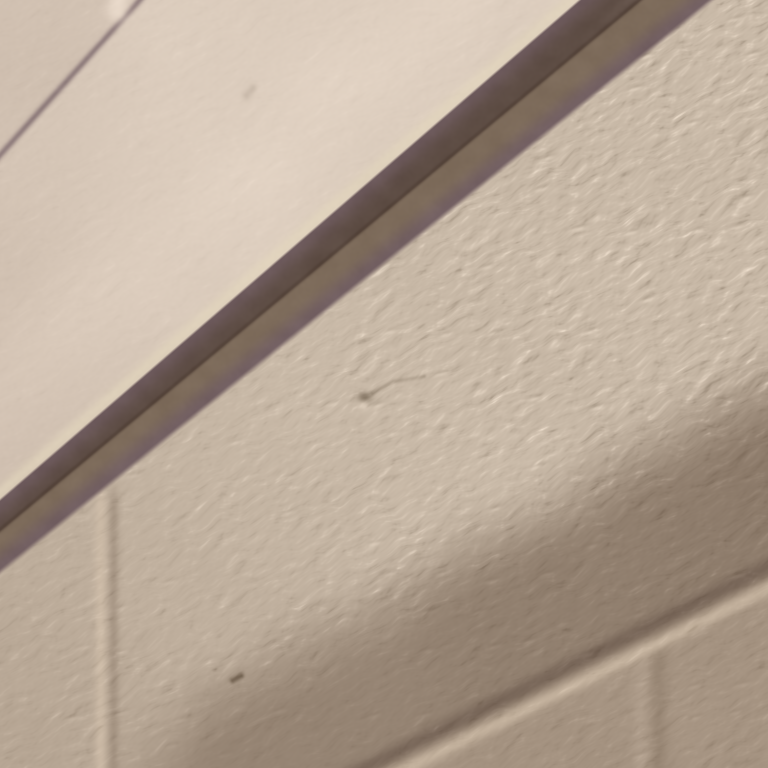
Give the GLSL for this texture, as a Shadertoy shader.

```glsl
const vec3 PANEL_LIGHT = vec3(0.86, 0.80, 0.74);
const vec3 PANEL_WARM  = vec3(0.80, 0.735, 0.675);
const vec3 WALL        = vec3(0.785, 0.725, 0.655);
const vec3 WALL_DIM    = vec3(0.715, 0.65, 0.58);
const vec3 SHADOW      = vec3(0.555, 0.485, 0.42);
const vec3 LOWER_BLOCK = vec3(0.645, 0.575, 0.505);
const vec3 GROOVE      = vec3(0.44, 0.37, 0.32);
const vec3 RIDGE       = vec3(0.77, 0.70, 0.62);
const vec3 BEAM_DARK   = vec3(0.365, 0.30, 0.265);
const vec3 BEAM_OLIVE  = vec3(0.49, 0.42, 0.355);
const vec3 BEAM_PURPLE = vec3(0.45, 0.375, 0.385);
const vec3 RIM         = vec3(0.89, 0.84, 0.74);
const vec2 GRAIN_DIR   = vec2(0.90, 0.436);
const vec2 GRAIN_SCALE = vec2(38.0, 80.0);
const float GRAIN_GAIN = 0.16;
const float EDGE_SOFT  = 0.0022;

vec2 hash2(vec2 p) {
    vec3 q = fract(p.xyx * vec3(0.1031, 0.1030, 0.0973));
    q += dot(q, q.yzx + 33.33);
    return fract((q.xx + q.yz) * q.zy);
}

float corner(vec2 cell, vec2 offset) {
    return dot(hash2(cell) * 2.0 - 1.0, offset);
}

float gradientNoise(vec2 p) {
    vec2 i = floor(p), f = fract(p);
    vec2 u = f * f * f * (f * (f * 6.0 - 15.0) + 10.0);
    vec2 e = vec2(1.0, 0.0);
    return mix(mix(corner(i, f), corner(i + e, f - e), u.x),
               mix(corner(i + e.yx, f - e.yx), corner(i + 1.0, f - 1.0), u.x), u.y);
}

// Signed distance to a line through a and b, positive above it
float above(vec2 p, vec2 a, vec2 b) {
    vec2 d = normalize(b - a);
    return dot(p - a, vec2(-d.y, d.x));
}

float segment(vec2 p, vec2 a, vec2 b) {
    vec2 d = b - a;
    return length(p - a - d * clamp(dot(p - a, d) / dot(d, d), 0.0, 1.0));
}

float bump(float x, float width) {
    return exp(-x * x / (width * width));
}

// Slanted relief of paint, lit from the upper left
float paintRelief(vec2 p) {
    vec2 q = vec2(dot(p, GRAIN_DIR), dot(p, vec2(-GRAIN_DIR.y, GRAIN_DIR.x))) * GRAIN_SCALE;
    q += 0.7 * gradientNoise(p * 30.0);
    float sum = 0.0, gain = 1.0;
    for (int i = 0; i < 3; i++) {
        sum += gain * (gradientNoise(q) - gradientNoise(q + vec2(-0.12, 0.36)));
        q = q * 1.9 + 17.0;
        gain *= 0.6;
    }
    return sum * (0.25 + abs(sum));
}

// Scattered pits with a bright lower lip
float pits(vec2 p) {
    vec2 q = p * vec2(15.0, 22.0), cell = floor(q);
    vec2 h = hash2(cell + 5.0);
    vec2 d = q - cell - 0.3 - 0.4 * h;
    d.y -= 0.4 * d.x;
    float present = step(0.72, hash2(cell + 41.0).x);
    return present * (exp(-dot(d * d, vec2(40.0, 240.0)))
         - 0.7 * exp(-dot((d + vec2(0.0, 0.12)) * d, vec2(40.0, 240.0)) - 3.0 * abs(d.y + 0.12)) * bump(d.x, 0.2));
}

void mainImage(out vec4 fragColor, in vec2 fragCoord) {
    vec2 p = fragCoord / iResolution.xy;
    float soft = max(EDGE_SOFT, 0.8 / iResolution.y);

    float beamTop    = above(p, vec2(0.0, 0.349), vec2(0.755, 1.0));
    float beamMid    = above(p, vec2(0.0, 0.310), vec2(0.833, 1.0));
    float beamBottom = above(p, vec2(0.0, 0.255), vec2(0.927, 1.0));
    float seam       = above(p, vec2(0.0, 0.798), vec2(0.182, 1.0));
    float joint      = above(p, vec2(0.505, 0.0), vec2(1.0, 0.247));
    float shadeEdge  = above(p, vec2(0.17, 0.07), vec2(1.0, 0.545));
    float mottling   = gradientNoise(p * 7.0) + 0.5 * gradientNoise(p * 16.0);

    // Wall with its broad shadow
    vec3 wall = mix(WALL_DIM, WALL, smoothstep(-0.05, 0.85, p.x * 0.65 + p.y));
    float shade = 1.0 - smoothstep(-0.11, 0.035, shadeEdge + 0.012 * mottling);
    shade *= smoothstep(0.10, 0.28, p.x) * mix(0.72, 1.0, p.x);
    wall = mix(wall, SHADOW, shade);

    // Upright mortar ridge
    float upright = 1.0 - smoothstep(0.34, 0.38, p.y);
    wall = mix(wall, RIDGE + 0.04, 0.75 * upright * bump(p.x - 0.131, 0.008));
    wall = mix(wall, SHADOW, 0.45 * upright * bump(p.x - 0.148, 0.007));

    // Block below the joint, then groove and ridge
    vec3 block = LOWER_BLOCK + 0.035 * bump(p.x - 0.835, 0.012) - 0.05 * bump(p.x - 0.857, 0.012);
    wall = mix(block, wall, smoothstep(-0.016, 0.012, joint));
    wall = mix(wall, GROOVE, 0.75 * bump(joint - 0.013, 0.011));
    wall = mix(wall, RIDGE, 0.95 * bump(joint + 0.012, 0.0095));

    // Rough paint and marks
    float rough = mix(0.5, 1.1, smoothstep(0.15, 0.85, p.x));
    rough *= mix(1.0, 0.45, smoothstep(0.0, 0.12, -shadeEdge));
    wall += GRAIN_GAIN * rough * paintRelief(p) - 0.055 * rough * pits(p);
    wall -= 0.25 * bump(length((p - vec2(0.475, 0.483)) * vec2(0.75, 1.0)), 0.007);
    wall -= 0.10 * bump(min(segment(p, vec2(0.485, 0.488), vec2(0.512, 0.503)),
                            segment(p, vec2(0.512, 0.503), vec2(0.552, 0.510))), 0.003);
    wall += 0.08 * bump(length(p - vec2(0.474, 0.472)), 0.006);
    wall -= 0.20 * bump(segment(p, vec2(0.303, 0.114), vec2(0.314, 0.120)), 0.004);

    // Smooth upper panel, seam and bright tab
    vec3 panel = mix(PANEL_WARM, PANEL_LIGHT, smoothstep(-0.05, 0.65, p.x + 0.35 * p.y));
    panel += 0.02 * bump(beamTop - 0.11, 0.07);
    panel = mix(panel, PANEL_WARM, 0.5 * smoothstep(-0.01, 0.01, seam));
    panel = mix(panel, BEAM_PURPLE + 0.06, 0.8 * bump(seam, 0.0045));
    panel = mix(panel, PANEL_LIGHT + 0.05, bump(segment(p, vec2(0.152, 0.985), vec2(0.158, 1.01)), 0.013));
    panel += 0.025 * paintRelief(p * 0.9);
    panel -= 0.07 * bump(segment(p, vec2(0.321, 0.876), vec2(0.329, 0.885)), 0.006);
    panel = mix(panel, RIM, 0.65 * bump(beamTop - 0.007, 0.009));

    // Two faces of the dark beam
    vec3 upperFace = mix(BEAM_DARK, BEAM_PURPLE - 0.025, bump(beamTop, 0.018));
    vec3 lowerFace = mix(BEAM_OLIVE, BEAM_PURPLE, 1.0 - smoothstep(0.004, 0.032, beamBottom));
    vec3 beam = mix(lowerFace, upperFace, smoothstep(-soft, soft, beamMid));
    beam = mix(beam, BEAM_DARK - 0.06, 0.75 * bump(beamMid, 0.0028));
    beam += 0.06 * smoothstep(0.72, 0.88, p.x) * bump(beamMid - 0.009, 0.007);
    beam += 0.025 * gradientNoise(p * vec2(35.0, 45.0));

    vec3 color = mix(wall, beam, smoothstep(-2.0 * soft, 2.0 * soft, beamBottom));
    color = mix(color, panel, smoothstep(-soft, soft, beamTop));
    color += 0.012 * mottling + 0.008 * gradientNoise(p * 150.0);
    fragColor = vec4(clamp(color, 0.0, 1.0), 1.0);
}
```
